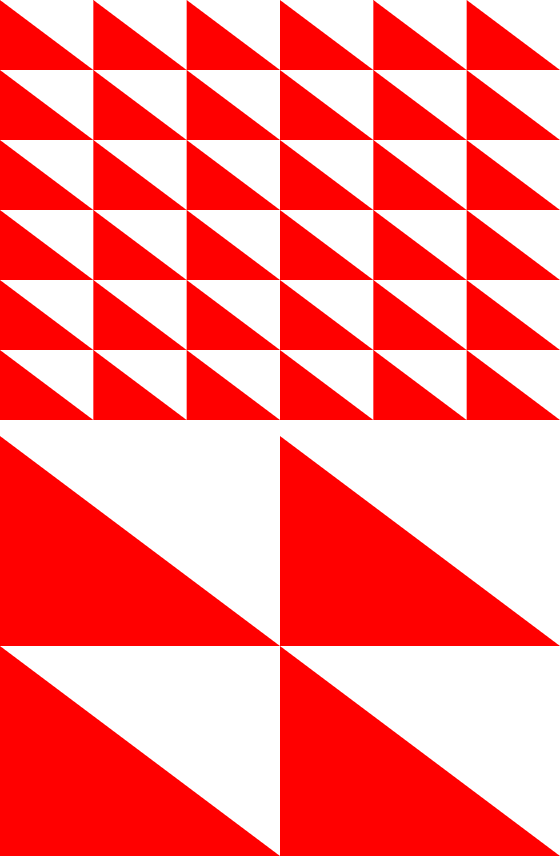
Top, the full canvas; bottom, a detail of the centre.
Give the GLSL for this pattern, as a Shadertoy shader.

```glsl
// Signed distance to a right triangle with its square corner at the origin
float rightTriangle(vec2 p, vec2 legs) {
    float slope = dot(p, legs.yx) - legs.x * legs.y;
    return max(slope / length(legs), max(-p.x, -p.y));
}

void mainImage(out vec4 fragColor, in vec2 fragCoord) {
    float pixel = 1.0 / iResolution.y;
    vec2 cell = vec2(iResolution.x / iResolution.y, 1.0) / 6.0;
    vec2 p = mod(fragCoord * pixel, cell);

    // Own triangle plus the right and upper neighbours, for smooth shared edges
    float coverage = 0.0;
    for (int j = 0; j < 2; j++) {
        for (int i = 0; i < 2; i++) {
            float d = rightTriangle(p - vec2(i, j) * cell, cell);
            coverage += clamp(0.5 - d / pixel, 0.0, 1.0);
        }
    }

    vec3 white = vec3(1.0);
    vec3 red = vec3(1.0, 0.0, 0.0);
    fragColor = vec4(mix(white, red, min(coverage, 1.0)), 1.0);
}
```
